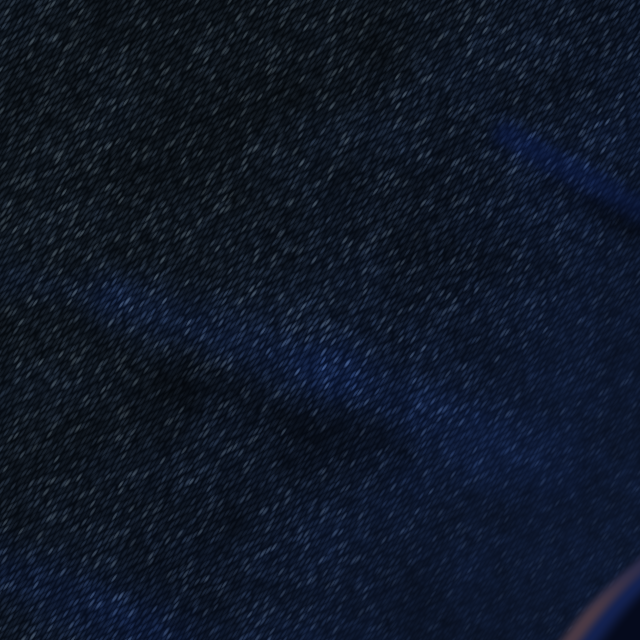
Give the GLSL for this texture, as a three.js fragment shader.

```glsl
varying vec2 vUv;

const vec3 INDIGO_DARK = vec3(0.022, 0.040, 0.060);
const vec3 INDIGO_BLUE = vec3(0.026, 0.058, 0.135);
const vec3 THREAD_GREY = vec3(0.270, 0.305, 0.325);
const vec3 THREAD_BLUE = vec3(0.190, 0.265, 0.400);
const vec3 HEM_PINK = vec3(0.290, 0.225, 0.270);
const vec3 HEM_BLUE = vec3(0.075, 0.130, 0.310);
const vec3 HEM_DARK = vec3(0.020, 0.040, 0.110);

const float RIB_PITCH = 0.0108;
const float STITCH_PITCH = 0.0064;
const float RIB_SLOPE = 0.45;
const float STITCH_LEAN = 0.55;

vec2 hash2(vec2 cell) {
  vec3 q = fract(vec3(cell.xyx) * vec3(0.1031, 0.1030, 0.0973));
  q += dot(q, q.yzx + 33.33);
  return fract((q.xx + q.yz) * q.zy);
}

// Layered sines, each octave turned and bent by the last; roughly -1 to 1
float waves(vec2 p) {
  float sum = 0.0;
  float gain = 0.5;
  for (int i = 0; i < 4; i++) {
    sum += gain * sin(p.x + 1.3 * sin(p.y)) * cos(p.y * 0.9 - p.x * 0.4);
    p = mat2(1.5, 1.1, -1.1, 1.5) * p + 2.7;
    gain *= 0.62;
  }
  return sum;
}

// Soft band around a segment, fading towards both ends
float crease(vec2 p, vec2 a, vec2 b, float width) {
  vec2 ab = b - a;
  float t = dot(p - a, ab) / dot(ab, ab);
  float d = length(p - a - ab * clamp(t, 0.0, 1.0));
  return exp(-d * d / (width * width));
}

// Skewed lattice: x counts stitches along a rib, y counts ribs
vec2 twillLattice(vec2 p) {
  return vec2((p.x - STITCH_LEAN * p.y) / STITCH_PITCH,
              (p.y - RIB_SLOPE * p.x) / RIB_PITCH);
}

// Jittered cellular stitches; x is the thread light, y the rare pale glint
vec2 stitches(vec2 q, float softness) {
  vec2 home = floor(q);
  vec2 light = vec2(0.0);
  for (int j = -1; j <= 1; j++) {
    for (int i = -1; i <= 1; i++) {
      vec2 cell = home + vec2(float(i), float(j));
      vec2 jitter = hash2(cell + 17.0) - 0.5;
      vec2 rnd = hash2(cell + 131.0);
      vec2 d = q - cell - 0.5 - jitter * vec2(0.42, 0.32);
      float size = mix(0.46, 0.64, rnd.y);
      float body = 1.0 - smoothstep(0.12 - softness * 0.1, size + 0.14, length(d));
      float level = 0.22 + 0.32 * rnd.x + 0.46 * pow(rnd.x, 7.0);
      light = max(light, body * vec2(level, smoothstep(0.8, 1.0, rnd.x)));
    }
  }
  return light;
}

// Blurred rolled edge: pink rim, blue sheen, then shadow
vec3 addHem(vec3 cloth, vec2 p) {
  float s = dot(p - vec2(0.872, 0.0), vec2(0.72, -0.69));
  s += 0.006 * sin(p.y * 24.0);
  vec3 rim = mix(HEM_PINK, HEM_BLUE, smoothstep(0.03, 0.13, p.y) * 0.55);
  vec3 hem = mix(rim, HEM_BLUE, smoothstep(0.016, 0.036, s));
  hem = mix(hem, HEM_DARK, smoothstep(0.035, 0.062, s));
  return mix(cloth, hem, smoothstep(-0.006, 0.014, s));
}

void main() {
  vec2 p = vUv;
  float mottle = waves(p * 11.0);
  float grain = waves(p * 95.0 + 4.0);

  // Folds of the cloth
  float fold = crease(p, vec2(0.18, 0.53), vec2(0.52, 0.42), 0.045)
             + 0.75 * crease(p, vec2(0.52, 0.42), vec2(0.86, 0.27), 0.05)
             + 0.5 * crease(p, vec2(-0.05, 0.57), vec2(0.18, 0.54), 0.03);
  float ridge = crease(p, vec2(0.79, 0.79), vec2(1.03, 0.655), 0.020);
  float hollow = crease(p, vec2(0.86, 0.715), vec2(1.03, 0.625), 0.022)
               + 0.6 * crease(p, vec2(0.30, 0.40), vec2(0.62, 0.28), 0.05);
  float corner = crease(p, vec2(0.0, 0.11), vec2(0.27, 0.0), 0.05);

  // Blueness and loss of focus grow to the lower right
  float depth = smoothstep(0.15, 1.05, p.x * 0.75 + (1.0 - p.y) * 0.6 - 0.12);
  float blur = smoothstep(0.78, 1.30, p.x * 0.8 + (1.0 - p.y) * 0.65);
  float blue = clamp(depth * 0.85 + fold * 0.45 + ridge * 0.8 + corner * 0.5
                     + mottle * 0.12, 0.0, 1.0);

  // Woven threads
  vec2 warp = 0.0011 * vec2(waves(p * 28.0), waves(p.yx * 31.0 + 9.0));
  vec2 weave = stitches(twillLattice(p + warp), blur);
  float gain = 1.0 + 0.20 * mottle + 0.22 * grain + 0.22 * fold - 0.45 * hollow;
  gain *= 1.0 - 0.35 * ridge;
  float thread = mix(weave.x, 0.15 + weave.x * 0.20, blur * 0.85);

  vec3 base = mix(INDIGO_DARK, INDIGO_BLUE, blue);
  base *= 1.0 + 0.15 * mottle + 0.15 * grain - 0.25 * hollow;
  base += vec3(0.005, 0.014, 0.050) * ridge + vec3(0.003, 0.008, 0.020) * fold;
  vec3 tint = mix(THREAD_BLUE, THREAD_GREY, clamp(0.7 - blue * 0.75 + weave.y * 0.5, 0.0, 1.0));
  vec3 cloth = base + tint * thread * max(gain, 0.2) * 0.72;

  gl_FragColor = vec4(addHem(cloth, p), 1.0);
}
```
